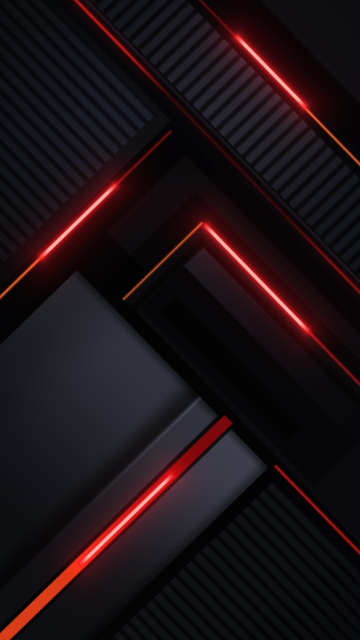
Write a Shadertoy shader that draws this background.

```glsl
// Dark layered diagonal panels with ribbed inlays, thin coloured trims and glowing red light bars.

float px; // size of one pixel in scene units

// Soft-edged mask of lo < x < hi
float band(float x, float lo, float hi) {
    return smoothstep(lo - px, lo + px, x) - smoothstep(hi - px, hi + px, x);
}

float box(vec2 q, vec2 lo, vec2 hi) {
    return band(q.x, lo.x, hi.x) * band(q.y, lo.y, hi.y);
}

// Repeated raised ribs: 0 in the gaps, 1 on the tops
float ribs(float x, float period) {
    float f = abs(fract(x / period) - 0.5) * 2.0;
    return smoothstep(0.15, 0.65, f);
}

// Thin soft line at x = 0
float trim(float x, float width) {
    return exp(-x * x / (width * width));
}

// Light bar along the first axis, with a pale core and a wide halo
vec3 lightBar(vec3 col, vec2 q, float lo, float hi, float halo) {
    float along = clamp(q.x, lo, hi);
    float d = length(vec2(q.x - along, q.y));
    float taper = smoothstep(0.0, 0.2, min(along - lo, hi - along) + 0.06);
    col += vec3(0.50, 0.035, 0.05) * halo * exp(-d / 0.17);
    col = mix(col, vec3(0.92, 0.09, 0.11), 0.9 * exp(-d * d / 0.0022));
    return mix(col, vec3(1.0, 0.70, 0.66), taper * smoothstep(0.032, 0.010, d));
}

void mainImage(out vec4 fragColor, in vec2 fragCoord) {
    px = 4.32 / iResolution.x;
    vec2 p = fragCoord * px - vec2(2.43, 5.01);
    // q.x runs down-right, q.y runs up-right, zero at the central corner
    vec2 q = vec2(dot(p, vec2(0.697, -0.717)), dot(p, vec2(0.717, 0.697)));
    vec3 red = vec3(0.72, 0.07, 0.07), orange = vec3(0.85, 0.36, 0.14);
    vec3 col = vec3(0.014, 0.013, 0.018);

    // Faint frame around the central block
    col += vec3(0.030, 0.024, 0.030) * box(q, vec2(-0.72, -0.9), vec2(5.0, 0.42));
    col *= 1.0 - 0.5 * box(q, vec2(-0.32, -1.4), vec2(5.0, 0.2));

    // Central block: bevel, sheen strip and recessed inlay
    float block = box(q, vec2(0.0, -1.33), vec2(5.0, 0.0));
    col = mix(col, vec3(0.040, 0.036, 0.045), block);
    float rim = min(q.x, -q.y);
    col *= 1.0 - 0.6 * block * trim(rim - 0.16, 0.05);
    float inset = box(q, vec2(0.22, -1.25), vec2(3.2, -0.2));
    float sheen = band(q.y, -0.52, -0.2) * exp(-max(q.x - 0.2, 0.0) / 1.3);
    col = mix(col, vec3(0.022, 0.022, 0.030) + vec3(0.085, 0.075, 0.10) * sheen, inset);
    col *= 1.0 - 0.5 * box(q, vec2(0.42, -1.12), vec2(2.6, -0.85));

    // Upper left ribbed panel
    float lit = smoothstep(-3.8, -1.5, q.x) * smoothstep(-2.6, 0.2, q.y);
    vec3 shade = mix(vec3(0.045, 0.052, 0.072), vec3(0.105, 0.112, 0.150), lit);
    col = mix(col, shade * 0.5, box(q, vec2(-6.0, -4.0), vec2(-1.14, 0.68)));
    col = mix(col, shade * mix(0.42, 1.0, ribs(q.y, 0.142)),
              box(q, vec2(-6.0, -4.0), vec2(-1.32, 0.52)));

    // Upper right ribbed band between dark rails
    col = mix(col, vec3(0.020, 0.020, 0.027), band(q.y, 0.58, 1.95));
    shade = mix(vec3(0.065, 0.072, 0.098), vec3(0.145, 0.145, 0.185), trim(q.x + 0.7, 1.3));
    col = mix(col, shade * mix(0.35, 1.0, ribs(q.x, 0.15)), band(q.y, 0.90, 1.72));
    col += vec3(0.06, 0.06, 0.075) * trim(q.y - 0.86, 0.02);
    float redEdge = 0.25 + 0.75 * max(smoothstep(-1.3, -2.2, q.x), 0.5 * smoothstep(0.6, 1.6, q.x));
    col = mix(col, red, redEdge * trim(q.y - 0.77, 0.018));
    col += vec3(0.10, 0.01, 0.01) * redEdge * trim(q.y - 0.77, 0.09);

    // Far corner plate
    col = mix(col, vec3(0.052, 0.052, 0.066), smoothstep(2.33, 2.38, q.y));

    // Lower right ribbed panel
    shade = vec3(0.062, 0.067, 0.090) * mix(1.0, 0.65, smoothstep(3.0, 5.0, q.x));
    col = mix(col, shade * mix(0.32, 1.0, ribs(q.y, 0.135)),
              box(q, vec2(2.82, -6.0), vec2(8.0, -1.55)));

    // Lower left smooth plates, brightest near their right edge
    col = mix(col, vec3(0.010, 0.010, 0.014), box(q, vec2(-0.74, -6.0), vec2(2.78, -1.32)));
    float plate = box(q, vec2(-0.64, -6.0), vec2(2.66, -1.48));
    float fall = smoothstep(-4.3, -1.5, q.y);
    shade = mix(vec3(0.050, 0.056, 0.072), vec3(0.185, 0.195, 0.235), fall);
    shade *= mix(0.72, 1.0, smoothstep(-0.6, 0.5, q.x));
    shade *= 1.0 + 0.25 * band(q.x, 1.95, 2.66) * fall;
    shade *= 1.0 - 0.6 * smoothstep(1.12, 1.42, q.x) * smoothstep(1.50, 1.44, q.x);
    shade *= 1.0 - 0.45 * smoothstep(2.50, 2.66, q.x);
    shade *= 1.0 - 0.45 * smoothstep(-1.60, -1.48, q.y);
    col = mix(col, shade, plate);
    col += vec3(0.07, 0.075, 0.09) * plate * fall * trim(q.x - 1.49, 0.02);

    // Inlaid bar, shifting from deep red to orange
    vec3 inlay = mix(vec3(0.85, 0.24, 0.09), vec3(0.48, 0.03, 0.04), smoothstep(-4.6, -2.6, q.y));
    col *= 1.0 - 0.8 * box(q, vec2(1.79, -6.0), vec2(2.02, -1.42));
    col = mix(col, inlay, box(q, vec2(1.84, -6.0), vec2(1.98, -1.42)));

    // Thin trims
    col = mix(col, orange, 0.8 * band(q.y, -1.33, 0.0) * trim(q.x, 0.016));
    col = mix(col, red, 0.75 * band(q.x, 1.7, 5.0) * trim(q.y, 0.018));
    col = mix(col, orange, band(q.x, -0.2, 3.0) * trim(q.y - 1.84, 0.016));
    col = mix(col, red, 0.4 * band(q.x, -4.0, -1.2) * trim(q.y - 1.84, 0.018));
    col = mix(col, orange, band(q.y, -4.0, -1.6) * trim(q.x + 1.05, 0.018));
    col = mix(col, red, 0.55 * band(q.y, -0.5, 0.5) * trim(q.x + 1.05, 0.018));
    col = mix(col, red, band(q.x, 2.70, 6.0) * trim(q.y + 1.41, 0.018));

    // Light bars
    col = lightBar(col, q - vec2(0.0, 1.85), -1.30, -0.15, 0.85);
    col = lightBar(col, q.yx - vec2(0.0, -1.05), -1.67, -0.45, 0.85);
    col = lightBar(col, q, 0.06, 1.80, 0.85);
    col = lightBar(col, q.yx - vec2(0.0, 1.92), -3.89, -2.39, 0.75);

    fragColor = vec4(clamp(col, 0.0, 1.0), 1.0);
}
```
